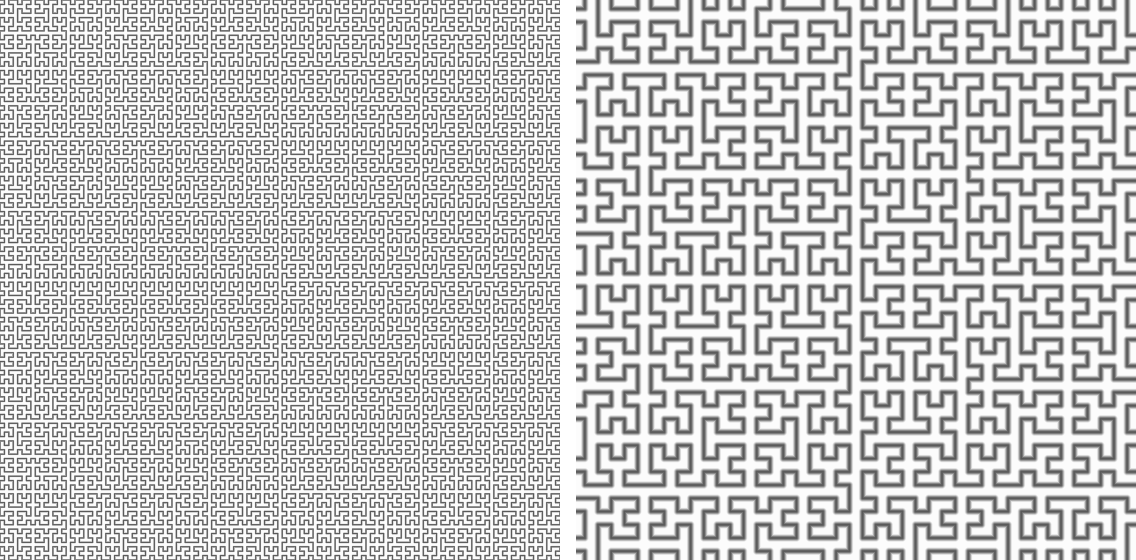
Left, the full canvas; right, a detail of the centre.
Give the GLSL for this pattern, as a WebGL 1 fragment shader.

```glsl
precision highp float;
// Draws a Hilbert curve as one thin grey line winding through a 128 x 128 grid on white.

uniform vec2 u_resolution;

const int ORDER = 7;               // the curve visits 2^ORDER points per side
const vec3 PAPER = vec3(0.99);
const vec3 INK = vec3(0.35);
const float LINE_REACH = 0.335;    // soft half width, as a share of the grid pitch

// Position of a grid point along a curve that opens to the left.
float hilbertIndex(vec2 point, float side) {
  vec2 p = point.yx;
  float index = 0.0;
  float s = side;
  for (int i = 0; i < ORDER; i++) {
    s *= 0.5;
    vec2 quadrant = step(vec2(s), p);
    p -= s * quadrant;
    index += s * s * mix(quadrant.y, 3.0 - quadrant.y, quadrant.x);
    // Turn the first and last quadrants into the base orientation.
    if (quadrant.y < 0.5) {
      if (quadrant.x > 0.5) p = s - 1.0 - p;
      p = p.yx;
    }
  }
  return index;
}

// Distance from an offset to the half link pointing along a unit direction.
float linkDistance(vec2 offset, vec2 direction) {
  float along = clamp(dot(offset, direction), 0.0, 0.5);
  return length(offset - along * direction);
}

// Distance to the curve, measured in grid pitches.
float curveDistance(vec2 p, float side) {
  vec2 point = floor(p + 0.5);
  vec2 offset = p - point;
  float index = hilbertIndex(point, side);
  float nearest = length(offset);
  vec2 direction = vec2(1.0, 0.0);
  for (int i = 0; i < 4; i++) {
    float gap = abs(hilbertIndex(point + direction, side) - index);
    // Only consecutive points of the curve are linked.
    if (abs(gap - 1.0) < 0.5) nearest = min(nearest, linkDistance(offset, direction));
    direction = vec2(-direction.y, direction.x);
  }
  return nearest;
}

void main() {
  vec2 uv = gl_FragCoord.xy / u_resolution;
  float side = exp2(float(ORDER));
  side = floor(side + 0.5);
  // The outermost points lie on the canvas border.
  float d = curveDistance(uv * (side - 1.0), side);
  float coverage = 1.0 - smoothstep(0.0, LINE_REACH, d);
  gl_FragColor = vec4(mix(PAPER, INK, coverage), 1.0);
}
```
